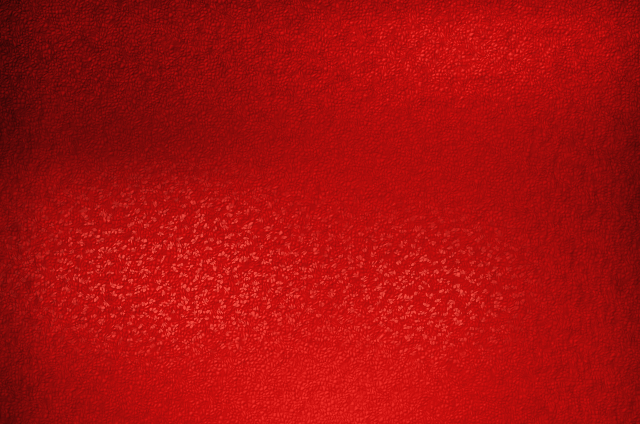
Reproduce this texture procedurally as a WebGL 2 fragment shader.

```glsl
#version 300 es
precision highp float;
uniform vec2 u_resolution;
out vec4 fragColor;

vec2 hash2(vec2 p) {
    vec3 q = fract(vec3(p.xyx) * vec3(0.1031, 0.1030, 0.0973));
    q += dot(q, q.yzx + 33.33);
    return fract((q.xx + q.yz) * q.zy);
}

// Distances to the nearest and second nearest cell points
vec2 cellular(vec2 p) {
    vec2 cell = floor(p), f = fract(p), nearest = vec2(8.0);
    for (int y = -1; y <= 1; y++) {
        for (int x = -1; x <= 1; x++) {
            vec2 o = vec2(x, y);
            vec2 r = o + hash2(cell + o + 40.0) - f;
            float d = dot(r, r);
            nearest.y = min(nearest.y, max(nearest.x, d));
            nearest.x = min(nearest.x, d);
        }
    }
    return sqrt(nearest);
}

// Layered sines bend the grain into short curls
vec2 warp(vec2 p) {
    vec2 w = vec2(0.0);
    float amp = 0.0034, freq = 61.0;
    for (int i = 0; i < 3; i++) {
        w += amp * sin(freq * (p.yx + w.yx) * vec2(1.0, 1.13) + freq * vec2(0.5, -0.6) * p + float(i) * 2.1);
        amp *= 0.5;
        freq *= 1.9;
    }
    return p + w;
}

float leather(vec2 p) {
    vec2 q = warp(p);
    vec2 coarse = cellular(q * vec2(72.0, 64.0));
    vec2 fine = cellular(q.yx * vec2(116.0, 128.0) + 17.0);
    return 0.35 * (1.0 - coarse.x) + 0.65 * (fine.y - fine.x);
}

float glow(vec2 p, vec2 centre, vec2 radius) {
    vec2 q = (p - centre) / radius;
    return exp(-dot(q, q));
}

void main() {
    vec2 uv = gl_FragCoord.xy / u_resolution;
    vec2 p = vec2(uv.x * 1.506, uv.y);

    // Broad light and shade over the sheet
    float light = 0.62;
    light += 0.13 * glow(p, vec2(0.43, 0.32), vec2(0.38, 0.25));
    light += 0.09 * glow(p, vec2(1.03, 0.28), vec2(0.28, 0.22));
    light += 0.20 * glow(p, vec2(0.78, 0.0), vec2(0.42, 0.24));
    light += 0.14 * glow(p, vec2(1.08, 0.90), vec2(0.40, 0.17));
    light += 0.06 * glow(p, vec2(0.82, 0.60), vec2(0.40, 0.22));
    light -= 0.19 * glow(p, vec2(0.05, 0.86), vec2(0.50, 0.26));
    light -= 0.08 * glow(p, vec2(0.26, 0.66), vec2(0.42, 0.09));
    light -= 0.12 * glow(p, vec2(1.54, 0.58), vec2(0.24, 0.26));
    light -= 0.12 * glow(p, vec2(0.0, 0.0), vec2(0.22, 0.20));
    light -= 0.12 * (1.0 - smoothstep(0.0, 0.14, p.x));
    light -= 0.10 * smoothstep(1.40, 1.53, p.x);
    light -= 0.06 * smoothstep(0.93, 1.0, p.y);

    // Relief lit from the upper left, with dark creases
    float height = leather(p);
    float slope = height - leather(p + vec2(-0.0026, 0.0032));
    float upper = smoothstep(0.66, 0.86, p.y);
    float depth = 0.62 + 0.38 * upper + 0.35 * glow(p, vec2(0.42, 0.34), vec2(0.40, 0.22));
    float v = light + depth * (0.17 * slope + 0.20 * (height - 0.40));

    // Uneven mottling a few grains wide
    float mottle = cellular(warp(p) * vec2(31.0, 37.0) + 9.0).x;
    v += (0.04 + 0.05 * upper) * (0.48 - mottle);

    // Vertical brushing along the lower sides
    float sides = (1.0 - smoothstep(0.05, 0.3, p.x)) + smoothstep(1.12, 1.35, p.x);
    float strand = cellular(warp(p) * vec2(115.0, 24.0)).x;
    v += 0.11 * sides * (1.0 - upper) * (0.45 - strand);

    // Thin polished flecks inside the reflections
    float polish = glow(p, vec2(0.40, 0.37), vec2(0.37, 0.22));
    polish += 0.75 * glow(p, vec2(1.04, 0.32), vec2(0.24, 0.19));
    polish += 0.35 * glow(p, vec2(1.10, 0.88), vec2(0.36, 0.13));
    vec2 patches = cellular(warp(p * mat2(0.9, 0.4, -0.4, 0.9)) * vec2(42.0, 60.0));
    float fleck = 1.0 - smoothstep(0.16, 0.40, patches.x + 0.55 * (0.42 - height));
    fleck *= smoothstep(0.12, 0.85, polish);
    v += 0.11 * fleck;

    // Deep maroon through scarlet to coral
    v = clamp(v, 0.18, 0.96);
    vec3 colour = vec3(v, 0.012 + 0.055 * v, 0.012 + 0.05 * v);
    colour.gb += vec2(0.12, 0.10) * smoothstep(0.77, 0.96, v);
    colour.gb += vec2(0.11, 0.09) * fleck;
    fragColor = vec4(colour, 1.0);
}
```
